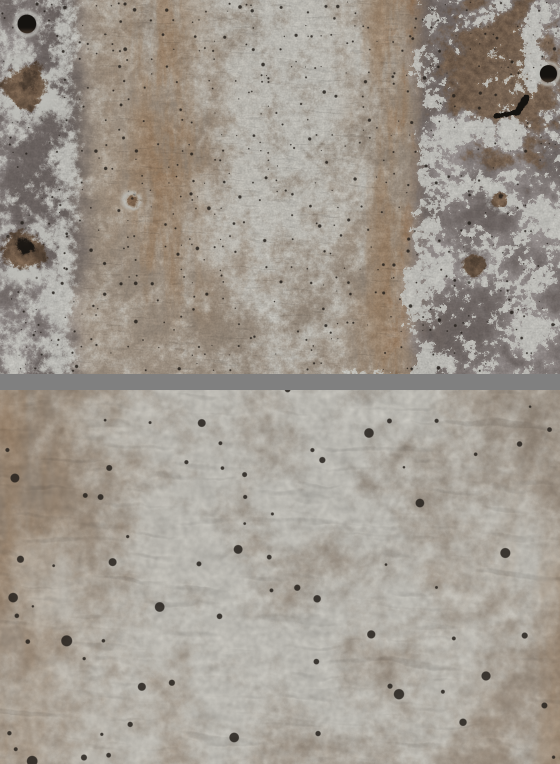
Top, the full canvas; bottom, a detail of the centre.
Write a WebGL 1 fragment shader that draws this texture.

```glsl
precision highp float;
// Weathered concrete wall with wood-grain imprint, lime flakes and rust stains.
// Broad vertical zones are broken up by gradient-noise fbm; pits are scattered
// on jittered grids and a few larger cavities are cut with noisy distances.
uniform vec2 u_resolution;

const vec3 BEIGE = vec3(0.60, 0.55, 0.495);
const vec3 RUST = vec3(0.56, 0.46, 0.36);
const vec3 ORANGE = vec3(0.53, 0.37, 0.23);
const vec3 SLATE_DARK = vec3(0.41, 0.38, 0.37);
const vec3 SLATE_LIGHT = vec3(0.60, 0.575, 0.57);
const vec3 LIME = vec3(0.735, 0.735, 0.715);
const vec3 BROWN = vec3(0.38, 0.30, 0.23);
const vec3 HOLE = vec3(0.08, 0.07, 0.06);
const float GRAIN_LINES = 115.0;
const float GRAIN_TILT = 0.05;
const float GRAIN_DEPTH = 0.15;
const float GRIT = 0.09;

vec2 hash2(vec2 p) {
  vec3 q = fract(p.xyx * vec3(0.1031, 0.1030, 0.0973));
  q += dot(q, q.yzx + 33.33);
  return fract((q.xx + q.yz) * q.zy);
}

float noise(vec2 p) {
  vec2 i = floor(p), f = p - i;
  vec2 u = f * f * f * (f * (f * 6.0 - 15.0) + 10.0);
  vec2 e = vec2(1.0, 0.0);
  float a = dot(hash2(i) * 2.0 - 1.0, f);
  float b = dot(hash2(i + e) * 2.0 - 1.0, f - e);
  float c = dot(hash2(i + e.yx) * 2.0 - 1.0, f - e.yx);
  float d = dot(hash2(i + 1.0) * 2.0 - 1.0, f - 1.0);
  return mix(mix(a, b, u.x), mix(c, d, u.x), u.y);
}

float fbm(vec2 p) {
  float sum = 0.0, amp = 1.0;
  for (int i = 0; i < 5; i++) {
    sum += amp * noise(p);
    p = mat2(1.6, 1.2, -1.2, 1.6) * p + 17.3;
    amp *= 0.58;
  }
  return sum;
}

float bump(float x, float centre, float width) {
  float d = (x - centre) / width;
  return exp(-d * d);
}

// Coverage of small round pits, at most one per grid cell.
float pits(vec2 p, float cells, float share, float radius) {
  vec2 q = p * cells, id = floor(q);
  vec2 rnd = hash2(id + 71.0);
  vec2 centre = 0.25 + 0.5 * hash2(id + 9.0);
  float r = radius * (0.5 + rnd.y);
  float soft = 0.8 / u_resolution.y;
  float d = length(q - id - centre) / cells;
  return step(rnd.x, share) * (1.0 - smoothstep(r - soft, r + soft, d));
}

// Rough brown hollow with a pale chipped rim and a dark core near its top.
vec3 cavity(vec3 col, vec2 p, vec2 centre, float r, float rough, float core) {
  float d = length(p - centre) / r + rough * 0.55;
  float rim = bump(d, 1.35, 0.3) * smoothstep(-0.2, 0.3, rough + 0.1);
  col = mix(col, LIME, 0.8 * rim);
  col = mix(col, BROWN * (1.05 + 0.5 * rough), 0.9 * (1.0 - smoothstep(0.8, 1.05, d)));
  float coreDist = length((p - centre) / r - vec2(0.1, 0.35)) + rough * 0.4;
  return mix(col, HOLE, core * (1.0 - smoothstep(0.2, 0.45, coreDist)));
}

// Clean drilled hole with a faint light ring.
vec3 drillHole(vec3 col, vec2 p, vec2 centre, float r) {
  float d = length(p - centre);
  col = mix(col, LIME, 0.7 * bump(d, r * 1.25, r * 0.25));
  vec3 inside = mix(HOLE, BROWN, 0.5 * smoothstep(0.3, 1.0, (centre.y - p.y) / r));
  return mix(col, inside, 1.0 - smoothstep(r * 0.92, r * 1.08, d));
}

float segment(vec2 p, vec2 a, vec2 b) {
  vec2 pa = p - a, ba = b - a;
  return length(pa - ba * clamp(dot(pa, ba) / dot(ba, ba), 0.0, 1.0));
}

void main() {
  vec2 p = gl_FragCoord.xy / u_resolution.y;
  p.x *= 1.5 * u_resolution.y / u_resolution.x;
  float broad = fbm(p * 4.0 + 3.0);
  float mid = fbm(p * 13.0 + 40.0);
  float fine = fbm(p * 55.0 + 80.0);
  float streak = fbm(p * vec2(13.0, 2.5) + 11.0);
  float x = p.x + 0.05 * broad + 0.02 * mid;

  // Zones: slate margins around a beige middle
  float left = 1.0 - smoothstep(0.15, 0.27, x);
  float right = smoothstep(1.07, 1.13, x);
  float sides = max(left, right);
  vec3 slate = mix(SLATE_DARK, SLATE_LIGHT, smoothstep(-0.45, 0.45, broad + 0.5 * mid));
  vec3 col = mix(BEIGE * (1.0 + 0.12 * broad + 0.08 * mid), slate, sides);

  // Rust bands and thin orange runs
  float rust = bump(x, 0.44, 0.13) * smoothstep(0.0, 0.35, p.y) + bump(x, 1.03, 0.075);
  rust *= smoothstep(-0.45, 0.25, streak + 0.4 * mid);
  col = mix(col, RUST, 0.85 * rust);
  float runs = (bump(x, 1.075, 0.03) + 0.4 * bump(x, 0.44, 0.06)) * smoothstep(0.0, 0.5, streak + mid);
  col = mix(col, ORANGE, 0.6 * runs);
  float stain = length((p - vec2(1.36, 0.8)) / vec2(0.17, 0.24)) + 0.9 * mid + 0.6 * broad;
  stain = 1.0 - smoothstep(0.55, 1.0, stain);
  col = mix(col, mix(BROWN, RUST, 0.3 + 0.5 * fine), 0.8 * stain * right);

  // Thin lime wash over the middle
  float wash = 0.65 * bump(x, 0.77, 0.23) * mix(0.45, 1.0, smoothstep(0.2, 0.6, p.y));
  wash += 0.3 * bump(x, 0.42, 0.2) * smoothstep(0.7, 1.0, p.y) - 0.2;
  wash = smoothstep(-0.35, 0.5, wash + 0.6 * mid + 0.35 * broad + 0.25 * fine);
  col = mix(col, LIME, 0.85 * wash * (1.0 - 0.65 * min(rust, 1.0)) * (1.0 - sides));

  // Lime flakes: crisp at right, chalky at left
  float flake = mix(-0.85, -0.1, sides) + 0.38 * bump(x, 0.18, 0.06) + 0.16 * bump(x, 1.13, 0.05);
  flake += 0.85 * bump(x, 0.98, 0.12) * (1.0 - smoothstep(0.0, 0.06, p.y)) - 0.14 * stain;
  flake += 0.7 * mid + 0.4 * broad + 0.4 * fine;
  float softness = mix(0.24, 0.07, smoothstep(0.5, 1.0, x));
  flake = smoothstep(-softness, softness, flake);
  col = mix(col, LIME * (1.0 + 0.06 * mid), 0.88 * flake);

  // Horizontal wood grain and grit
  float lineY = (p.y + GRAIN_TILT * p.x + 0.006 * mid) * GRAIN_LINES;
  float grain = noise(vec2(p.x * 11.0, lineY)) + 0.5 * noise(vec2(p.x * 30.0, lineY * 1.9));
  float grooves = smoothstep(0.15, 0.55, grain);
  col *= 1.0 + GRAIN_DEPTH * (0.4 * grain - 0.7 * grooves + 0.08) * mix(1.0, 0.45, sides);
  col *= 1.0 + GRIT * fine + 0.08 * noise(p * 190.0);

  // Pits, hollows, drilled holes and a branching crack
  float pit = max(pits(p, 26.0, 0.16, 0.0033), pits(p + 5.0, 48.0, 0.13, 0.0019));
  col = mix(col, HOLE * 1.8, 0.85 * pit);
  float rough = mid + 0.5 * fine;
  col = cavity(col, p, vec2(0.068, 0.765), 0.062, rough, 0.25);
  col = cavity(col, p, vec2(0.062, 0.325), 0.054, rough, 0.9);
  col = cavity(col, p, vec2(0.352, 0.463), 0.018, rough, 0.6);
  col = cavity(col, p, vec2(1.340, 0.466), 0.024, rough, 0.7);
  col = cavity(col, p, vec2(1.270, 0.290), 0.030, rough, 0.2);
  col = drillHole(col, p, vec2(0.072, 0.936), 0.025);
  col = drillHole(col, p, vec2(1.469, 0.803), 0.023);
  vec2 fork = vec2(1.385, 0.70);
  float crack = min(segment(p, vec2(1.33, 0.69), fork), segment(p, fork, vec2(1.41, 0.74)));
  crack += 0.008 * rough;
  col = mix(col, HOLE, 1.0 - smoothstep(0.005, 0.009, crack));

  gl_FragColor = vec4(clamp(col, 0.0, 1.0), 1.0);
}
```
